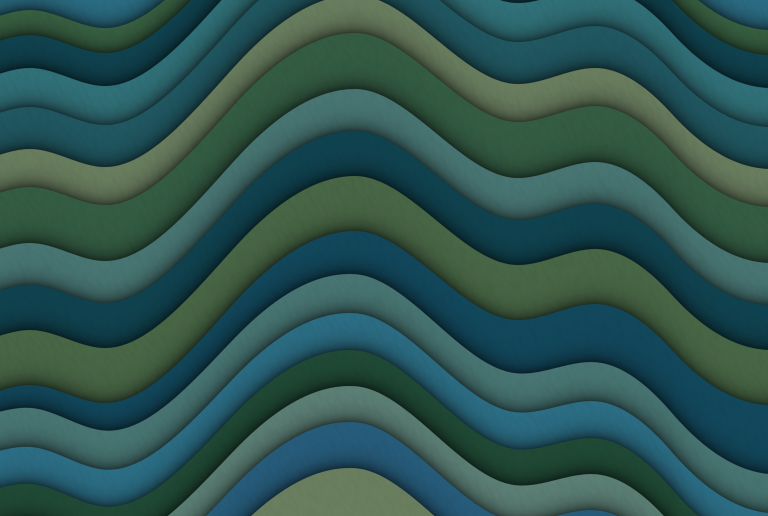
Write a Shadertoy shader that draws this background.

```glsl
// Layered paper-cut waves in teal, green and blue with soft shadows and fine grain.

const float PAGE_HEIGHT = 516.0;     // design units from top to bottom
const float SHADOW_DEPTH = 0.55;
const float SHADOW_WIDTH = 8.5;
const float GRAIN_STRENGTH = 0.045;
const vec2 GRAIN_CELL = vec2(4.0, 13.0);
const float LOWER_TILT = 0.0625;     // extra slope of the lower stack
const int LOWER_START = 10;          // first layer of the lower stack

const vec3 SKY = vec3(0.17, 0.43, 0.52);
const vec3 MOSS = vec3(0.22, 0.38, 0.26);
const vec3 DEEP_TEAL = vec3(0.06, 0.26, 0.31);
const vec3 TEAL = vec3(0.19, 0.44, 0.47);
const vec3 DIM_TEAL = vec3(0.125, 0.34, 0.38);
const vec3 KHAKI = vec3(0.41, 0.49, 0.37);
const vec3 GREEN = vec3(0.20, 0.36, 0.26);
const vec3 MIST = vec3(0.28, 0.46, 0.45);
const vec3 OLIVE = vec3(0.28, 0.40, 0.27);
const vec3 NAVY = vec3(0.07, 0.28, 0.36);
const vec3 FOREST = vec3(0.125, 0.29, 0.21);
const vec3 SAGE = vec3(0.36, 0.50, 0.46);
const vec3 BLUE = vec3(0.15, 0.36, 0.48);

// Layers from back to front, and how far each edge is shifted down.
const int LAYERS = 16;
const vec3 PAPER[LAYERS] = vec3[](
    MOSS, DEEP_TEAL, TEAL, DIM_TEAL, KHAKI, GREEN, MIST, DEEP_TEAL,
    OLIVE, NAVY, MIST, SKY, FOREST, SAGE, BLUE, KHAKI);
const float SHIFT[LAYERS] = float[](
    -177.0, -152.0, -119.0, -80.0, -38.0, 0.0, 56.0, 98.0,
    143.0, 198.0, 219.0, 258.0, 295.0, 331.0, 367.0, 413.0);

// Crests and troughs of the shared wave: x, depth, slope.
const int KNOTS = 9;
const vec3 KNOT[KNOTS] = vec3[](
    vec3(-45.0, 203.0, 0.0), vec3(30.0, 187.0, 0.0), vec3(105.0, 205.0, 0.0),
    vec3(235.0, 104.0, -1.1), vec3(355.0, 33.0, 0.0), vec3(518.0, 122.0, 0.0),
    vec3(595.0, 106.0, 0.0), vec3(672.0, 152.0, 1.1), vec3(772.0, 207.0, 0.0));

// Cubic Hermite curve through the knots.
float waveDepth(float x) {
    float depth = KNOT[0].y;
    for (int i = 0; i < KNOTS - 1; i++) {
        vec3 a = KNOT[i], b = KNOT[i + 1];
        if (x < a.x) break;
        float span = b.x - a.x;
        float t = clamp((x - a.x) / span, 0.0, 1.0);
        float u = 1.0 - t;
        depth = mix(a.y, b.y, t * t * (3.0 - 2.0 * t))
              + span * t * u * (a.z * u - b.z * t);
    }
    return depth;
}

vec2 hash2(vec2 p) {
    vec3 q = fract(vec3(p.xyx) * vec3(0.1031, 0.1030, 0.0973));
    q += dot(q, q.yzx + 33.33);
    return fract((q.xx + q.yz) * q.zy);
}

// Distance to the nearest scattered point.
float cellular(vec2 p) {
    vec2 cell = floor(p), local = fract(p);
    float nearest = 2.0;
    for (int y = -1; y <= 1; y++)
        for (int x = -1; x <= 1; x++) {
            vec2 offset = vec2(x, y);
            vec2 toPoint = offset + hash2(cell + offset + 100.0) - local;
            nearest = min(nearest, dot(toPoint, toPoint));
        }
    return sqrt(nearest);
}

void mainImage(out vec4 fragColor, in vec2 fragCoord) {
    float unitsPerPixel = PAGE_HEIGHT / iResolution.y;
    vec2 p = vec2(fragCoord.x, iResolution.y - fragCoord.y) * unitsPerPixel;

    float depth = waveDepth(p.x);
    float slope = waveDepth(p.x + 0.5) - waveDepth(p.x - 0.5);

    // Stack the sheets; each one shades what lies behind its edge.
    vec3 color = SKY;
    for (int i = 0; i < LAYERS; i++) {
        float tilt = i >= LOWER_START ? LOWER_TILT : 0.0;
        float edge = depth + SHIFT[i] + tilt * p.x;
        float inside = (p.y - edge) / length(vec2(1.0, slope + tilt));
        color *= 1.0 - SHADOW_DEPTH * exp(min(inside, 0.0) / SHADOW_WIDTH);
        float cover = smoothstep(-0.7, 0.7, inside / unitsPerPixel);
        color = mix(color, PAPER[i], cover);
    }

    // Slanted paper fibres.
    vec2 fibre = mat2(0.88, 0.47, -0.47, 0.88) * p / GRAIN_CELL;
    color *= 1.0 + GRAIN_STRENGTH * (0.45 - cellular(fibre));

    fragColor = vec4(color, 1.0);
}
```
